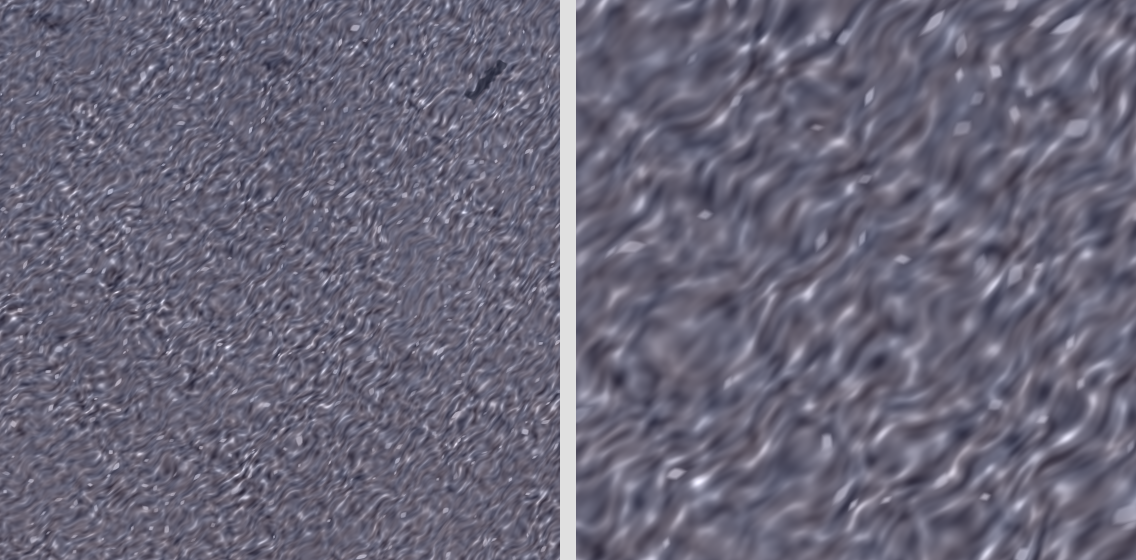
Left: the whole. Right: its middle third, enlarged.
Write a WebGL 1 fragment shader that draws this texture.

```glsl
precision highp float;
// Weathered asphalt: fine slanted grain, pale stone flecks, faint stains and a dark twig.

uniform vec2 u_resolution;

#define GRAIN_ANGLE 0.80             // main slant, radians
#define GRAIN_FAN 0.22               // change of slant from left to right
#define GRAIN_FREQ vec2(52.0, 108.0) // along and across the slant
#define GRAIN_CONTRAST 0.058
#define GLINT 0.026                  // extra lift of the brightest grain
#define WARP 0.010
#define FLECK_GRID 44.0
#define FLECK_CHANCE 0.22
#define BASE_TONE 0.397
#define ASPHALT_TINT vec3(0.0, -0.010, 0.060)

vec2 hash2(vec2 p) {
  vec2 k = vec2(dot(p, vec2(127.1, 311.7)), dot(p, vec2(269.5, 183.3)));
  return fract(sin(k) * 43758.547);
}

vec2 gradientAt(vec2 cell) {
  float a = 6.28319 * hash2(cell).x;
  return vec2(cos(a), sin(a));
}

// Gradient noise scaled to a standard deviation of about one
float noise(vec2 p) {
  vec2 i = floor(p), f = p - i;
  vec2 w = f * f * f * (f * (f * 6.0 - 15.0) + 10.0);
  vec2 e = vec2(1.0, 0.0);
  float low = mix(dot(gradientAt(i), f), dot(gradientAt(i + e), f - e), w.x);
  float high = mix(dot(gradientAt(i + e.yx), f - e.yx),
                   dot(gradientAt(i + 1.0), f - 1.0), w.x);
  return 4.65 * mix(low, high, w.y);
}

mat2 rotation(float a) {
  float c = cos(a), s = sin(a);
  return mat2(c, -s, s, c);
}

// Scattered angular stones, one at most per cell; p runs along the grain
float flecks(vec2 p) {
  vec2 g = p * FLECK_GRID, cell = floor(g);
  float cover = 0.0;
  for (int y = -1; y <= 1; y++) {
    for (int x = -1; x <= 1; x++) {
      vec2 id = cell + vec2(float(x), float(y));
      vec2 seed = hash2(id + 57.0), look = hash2(id + 191.0);
      vec2 d = rotation(look.x - 0.5) * (g - id - seed);
      d = abs(d) / vec2(1.5, 0.9);
      float size = mix(0.10, 0.24, look.y * look.y);
      float dist = mix(length(d), d.x + d.y, 0.4) - size;
      float present = step(hash2(id + 311.0).x, FLECK_CHANCE);
      float shade = mix(0.45, 1.0, hash2(id + 433.0).y);
      cover = max(cover, present * shade * (1.0 - smoothstep(-0.09, 0.06, dist)));
    }
  }
  return cover;
}

float segmentDistance(vec2 p, vec2 a, vec2 b) {
  vec2 ab = b - a;
  float t = clamp(dot(p - a, ab) / dot(ab, ab), 0.0, 1.0);
  return length(p - a - ab * t);
}

void main() {
  vec2 uv = gl_FragCoord.xy / min(u_resolution.x, u_resolution.y);

  // Grain coordinates, gently bent so that the streaks wander
  vec2 bend = vec2(noise(uv * 15.0), noise(uv * 15.0 + 40.0));
  bend += 0.35 * vec2(noise(uv * 38.0 + 9.0), noise(uv * 38.0 + 71.0));
  float slant = GRAIN_ANGLE + GRAIN_FAN * (uv.x - 0.5);
  vec2 q = rotation(slant) * (uv - 0.5) + WARP * 0.3 * bend;

  // Streaks at two sizes, with patchy strength
  float coarse = noise(q * GRAIN_FREQ + 13.0);
  float fine = noise(q * GRAIN_FREQ * 1.65 + 87.0);
  float patches = noise(uv * 6.0 + 21.0);
  float rough = 1.0 + 0.13 * patches + 0.12 * noise(uv * 17.0 + 5.0);
  float grain = (0.88 * coarse + 0.46 * fine) * rough;
  float glint = max(grain - 0.5, 0.0);
  float tone = BASE_TONE + GRAIN_CONTRAST * grain + GLINT * glint * glint;
  tone += 0.007 * noise(uv * 3.0 + 33.0);

  // Stone flecks and sparse dark stains
  tone = mix(tone, 0.76, 0.85 * flecks(q));
  float stain = smoothstep(1.9, 2.7, noise(uv * 13.0 + 64.0) + 0.3 * bend.x);
  tone -= 0.08 * stain;

  // Cool above, slightly violet below, with small warm and blue spots
  vec3 color = tone + ASPHALT_TINT;
  float warmth = 0.007 * noise(q * GRAIN_FREQ * 0.6 + 150.0) + 0.012 * (0.5 - uv.y);
  color += warmth * vec3(1.0, 0.1, -0.7);

  // Twig with a ragged outline
  float twig = segmentDistance(uv, vec2(0.842, 0.828), vec2(0.894, 0.884));
  twig += 0.0025 * noise(uv * 75.0);
  vec3 twigColor = vec3(0.17, 0.18, 0.25) + 0.03 * grain;
  color = mix(color, twigColor, 0.85 * (1.0 - smoothstep(0.005, 0.012, twig)));

  gl_FragColor = vec4(clamp(color, 0.0, 1.0), 1.0);
}
```
